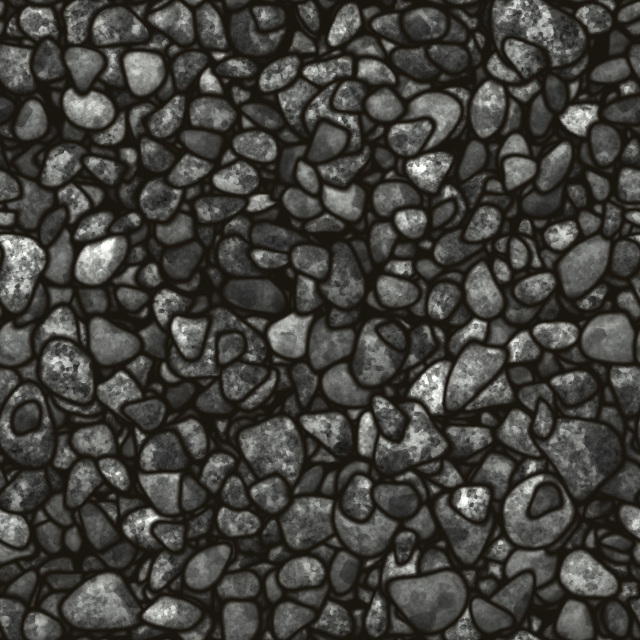
Write a WebGL 1 fragment shader that draws this texture.

```glsl
precision highp float;
uniform vec2 u_resolution;

#define RIM_WIDTH 0.008
#define SHADOW_WIDTH 0.010
#define JITTER 0.40
#define BASE_TONE 0.30
#define TONE_SPREAD 0.16
#define PALE_BOOST 0.34
#define MINERAL_BOOST 0.24
#define SUN_STRENGTH 0.24
#define GAP_COLOR vec3(0.095, 0.077, 0.053)
#define STONE_TINT vec3(0.985, 1.0, 0.975)

// The visible stone at a point
struct Stone {
  float light;  // 0 in the gaps, 1 on the open face
  float lean;   // position along the sun direction
  vec2 local;   // position in the frame of the stone
  vec4 look;    // random traits
};

vec4 hash4(vec2 c) {
  vec4 h = fract(c.xyxy * vec4(0.1031, 0.1030, 0.0973, 0.1099));
  h += dot(h, h.wzxy + 33.33);
  return fract((h.xxyz + h.yzzw) * h.zywx);
}

// Smooth cellular noise: random cell values blended by distance
float cellular(vec2 p) {
  vec2 cell = floor(p);
  float total = 0.0, weights = 0.0;
  for (int j = -1; j <= 1; j++)
    for (int i = -1; i <= 1; i++) {
      vec2 c = cell + vec2(float(i), float(j));
      vec4 h = hash4(c);
      vec2 away = c + h.xy - p;
      float w = pow(max(1.0 - dot(away, away), 0.0), 4.0) + 0.0001;
      total += w * h.z;
      weights += w;
    }
  return total / weights;
}

// Radius of a rounded pebble outline: 1 on the edge
float pebbleRadius(vec2 q, vec4 h) {
  q += 0.13 * sin(q.yx * 2.4 + h.xy * 6.28);
  float n = 2.0 + 0.9 * h.z;
  vec2 a = pow(abs(q) + 0.0001, vec2(n));
  float sum = pow(a.x + a.y, 8.0 / n);
  for (int k = 0; k < 3; k++) {
    float angle = 2.1 * float(k) + 6.28 * h.w;
    float cut = dot(q, vec2(cos(angle), sin(angle)));
    cut *= 0.95 + 0.35 * fract(h.x * 7.0 + float(k) * 0.37);
    sum += pow(max(cut, 0.0001), 8.0);
  }
  return pow(sum, 0.125);
}

// Lays one wrapping grid of n by n stones over those below (n is even)
void layStones(vec2 p, float n, float presence, float size, float height, inout Stone top) {
  vec2 base = floor(p * n);
  for (int j = -1; j <= 1; j++)
    for (int i = -1; i <= 1; i++) {
      vec2 cell = base + vec2(float(i), float(j));
      vec2 id = mod(cell, n) + n * 7.0;
      vec4 place = hash4(id);
      vec4 shape = hash4(id + 211.0);
      vec4 look = hash4(id + 457.0);
      if (look.w > presence) continue;

      vec2 center = cell + 0.5 + JITTER * (place.xy - 0.5);
      center.x += 0.5 * mod(cell.y, 2.0) - 0.25;
      vec2 offset = p - center / n;
      float turn = 6.28 * place.z;
      float c = cos(turn), s = sin(turn);
      vec2 local = mat2(c, -s, s, c) * offset;
      float halfLength = size * mix(0.8, 1.2, place.w) / n;
      vec2 axes = halfLength * vec2(1.0, mix(0.52, 0.95, shape.y));
      vec2 q = local / axes;
      if (dot(q, q) > 3.6) continue;

      float r = pebbleRadius(q, shape);
      float inside = (1.0 - r) * (length(q) + 0.01) / (length(q / axes) + 0.01 / axes.y);
      if (inside > 0.0) {
        float dome = mix(0.72, 1.0, smoothstep(0.0, 0.028, inside));
        top.light = smoothstep(0.0, RIM_WIDTH, inside) * dome * height;
        top.lean = dot(offset, vec2(-0.35, 0.94)) / halfLength;
        top.local = local;
        top.look = vec4(look.xyz, shape.w);
      } else {
        top.light *= smoothstep(0.0, SHADOW_WIDTH, -inside);
      }
    }
}

// Brightness of the mottled mineral surface
float stoneTone(Stone s) {
  vec2 g = s.local + s.look.xy * 20.0;
  float blotch = cellular(g * 30.0);
  float mottle = cellular(g * 80.0);
  float speck = cellular(g * 180.0);
  float fine = cellular(g * 330.0);
  float rough = s.look.z;
  float grain = 0.4 * mottle + 0.35 * speck + 0.25 * fine - 0.5;
  float tone = BASE_TONE + TONE_SPREAD * s.look.x + PALE_BOOST * pow(s.look.y, 8.0);
  tone *= 1.0 + grain * mix(0.5, 1.6, rough);
  tone *= mix(0.66, 1.0, smoothstep(0.2, 0.5, blotch));
  float mineral = 0.45 * blotch + 0.3 * mottle + 0.25 * speck;
  tone += MINERAL_BOOST * rough * smoothstep(0.5, 0.75, mineral);
  // Soft gloss on the upper side of smooth stones
  float band = (s.lean - 0.42 + 0.3 * (blotch - 0.5)) * 6.0;
  tone += 0.14 * s.look.w * s.look.w * exp(-band * band);
  return tone * (0.98 + SUN_STRENGTH * s.lean);
}

void main() {
  vec2 p = gl_FragCoord.xy / u_resolution;
  Stone top = Stone(0.0, 0.0, vec2(0.0), vec4(0.0));

  // Pile from the deep small stones up to the large ones
  layStones(p, 22.0, 1.00, 0.68, 0.78, top);
  layStones(p, 18.0, 0.70, 0.62, 0.90, top);
  layStones(p, 14.0, 0.85, 0.60, 1.00, top);
  layStones(p, 8.0, 0.24, 0.50, 1.00, top);
  layStones(p, 16.0, 0.22, 0.54, 1.06, top);

  vec3 stone = STONE_TINT * stoneTone(top);
  gl_FragColor = vec4(mix(GAP_COLOR, stone, top.light), 1.0);
}
```
